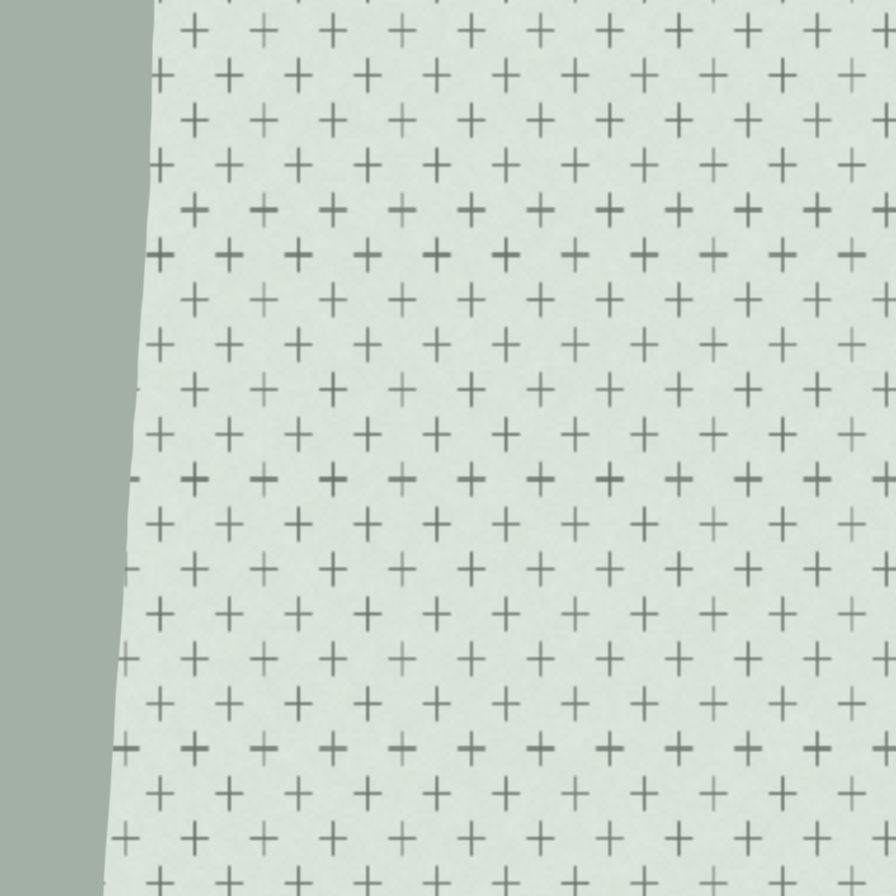
Write a Shadertoy shader that draws this pattern.

```glsl
#define HALF_COLUMN 0.0386                // half the spacing between crosses in a row
#define ROW_STEP 0.0501                   // spacing between rows
#define FIRST_CROSS vec2(0.2174, 0.9661)  // centre of the reference cross
#define ARM_REACH vec2(0.0165, 0.0205)    // half lengths: horizontal, vertical
#define LINE_HALF 0.0019
#define BLUR 0.0019
#define GRAIN 0.028
#define PAPER vec3(0.85, 0.895, 0.853)
#define INK vec3(0.385, 0.435, 0.395)
#define BACKDROP vec3(0.640, 0.692, 0.652)

const float TAU = 6.2831853;

float hash(vec2 p) {
    vec3 q = fract(p.xyx * 0.1031);
    q += dot(q, q.yzx + 33.33);
    return fract((q.x + q.y) * q.z);
}

float valueNoise(vec2 p) {
    vec2 cell = floor(p), f = fract(p);
    f = f * f * (3.0 - 2.0 * f);
    float low = mix(hash(cell), hash(cell + vec2(1, 0)), f.x);
    float high = mix(hash(cell + vec2(0, 1)), hash(cell + vec2(1, 1)), f.x);
    return mix(low, high, f.y);
}

// Soft bar: 'along' runs the length, 'across' the width
float bar(float along, float across, float reach, float halfWidth, float blur) {
    float side = 1.0 - smoothstep(halfWidth - blur, halfWidth + blur, abs(across));
    float tip = 1.0 - smoothstep(reach - 2.0 * blur, reach + blur, abs(along));
    return side * tip;
}

float crossInk(vec2 uv, float blur) {
    // Nearest cross of the staggered grid
    vec2 grid = vec2(uv.x - FIRST_CROSS.x, FIRST_CROSS.y - uv.y) / vec2(HALF_COLUMN, ROW_STEP);
    float row = round(grid.y);
    float stagger = mod(row, 2.0);
    float column = 2.0 * round((grid.x - stagger) * 0.5) + stagger;
    vec2 p = (grid - vec2(column, row)) * vec2(HALF_COLUMN, ROW_STEP);

    // Periodic print wear: faint columns, heavy rows
    float faint = smoothstep(0.55, 1.0, cos(TAU * (column - 2.0) / 4.25));
    float heavy = smoothstep(0.7, 0.9, cos(TAU * (row - 4.5) / 5.75));
    float strength = 0.92 + 0.16 * (hash(vec2(column, row) + 50.0) - 0.5);

    float horizontal = bar(p.x, p.y, ARM_REACH.x, LINE_HALF * (1.0 + 0.6 * heavy), blur);
    float vertical = bar(p.y, p.x, ARM_REACH.y, LINE_HALF, blur);
    horizontal *= mix(0.78, 0.86, heavy);
    vertical *= mix(0.84, 0.5, faint);
    return strength * (1.0 - (1.0 - horizontal) * (1.0 - vertical));
}

void mainImage(out vec4 fragColor, in vec2 fragCoord) {
    vec2 uv = fragCoord / iResolution.y;
    float pixel = 1.0 / iResolution.y;

    // Printed sheet with fine mottling
    float mottle = 0.6 * valueNoise(uv * 190.0) + 0.4 * valueNoise(uv * 70.0 + 17.0) - 0.5;
    vec3 sheet = PAPER + GRAIN * mottle;
    sheet = mix(sheet, INK, crossInk(uv, max(BLUR, pixel)));

    // Slanted, slightly bent left edge of the sheet
    float edge = min(0.115 + 0.066 * uv.y, 0.148 + 0.024 * uv.y);
    edge += 0.0015 * (valueNoise(vec2(uv.y * 40.0, 3.0)) - 0.5);
    float edgeBlur = max(0.0015, pixel);
    float onSheet = smoothstep(-edgeBlur, edgeBlur, uv.x - edge);

    fragColor = vec4(mix(BACKDROP, sheet, onSheet), 1.0);
}
```
